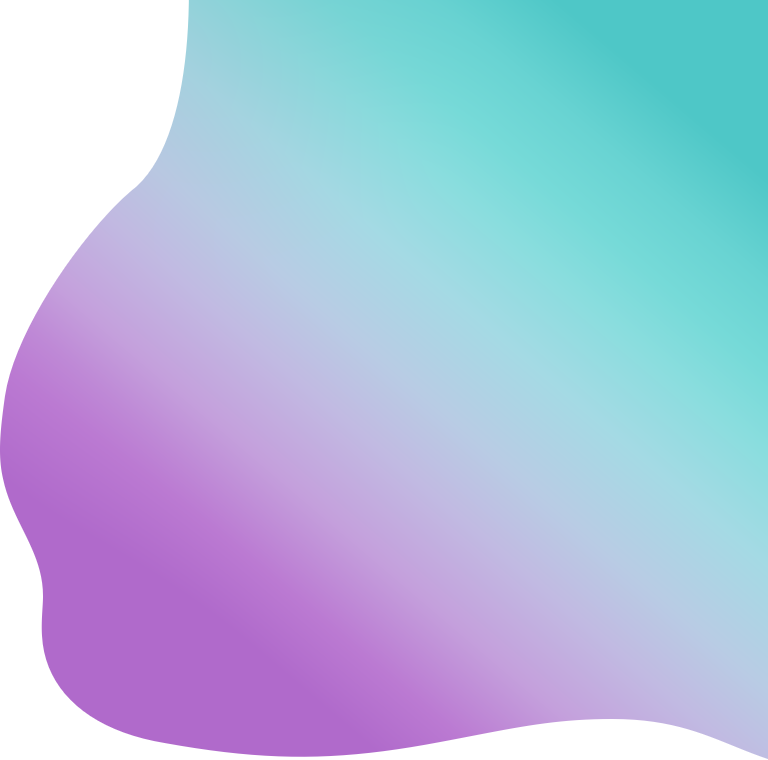
A WebGL 2 fragment shader for this background:

```glsl
#version 300 es
precision highp float;

uniform vec2 u_resolution;
out vec4 fragColor;

#define CURVE_STEPS 20
#define STOP_COUNT 10
#define GRADIENT_SLOPE 0.85
#define GRADIENT_START 0.988
#define PAPER vec3(1.0)
#define HAZE vec3(0.0, 0.04, 0.025)
#define HAZE_CENTER vec2(0.27, 0.98)
#define HAZE_RADIUS 0.4

// Gradient from teal at the upper right to violet at the lower left
const float stopAt[STOP_COUNT] = float[](
    -0.618, -0.482, -0.365, -0.260, -0.117, 0.043, 0.163, 0.306, 0.449, 0.560);
const vec3 stopColor[STOP_COUNT] = vec3[](
    vec3(0.306, 0.780, 0.780), vec3(0.408, 0.828, 0.824),
    vec3(0.463, 0.855, 0.847), vec3(0.541, 0.867, 0.871),
    vec3(0.643, 0.855, 0.894), vec3(0.722, 0.800, 0.894),
    vec3(0.757, 0.729, 0.886), vec3(0.769, 0.627, 0.863),
    vec3(0.733, 0.478, 0.824), vec3(0.690, 0.416, 0.796));

// State of the outline while it is traced
vec2 point;
vec2 pen;
float edgeDistance = 1e3;
float side = 1.0;

float segmentDistance(vec2 p, vec2 a, vec2 b) {
    vec2 ab = b - a;
    float t = clamp(dot(p - a, ab) / dot(ab, ab), 0.0, 1.0);
    return length(p - a - t * ab);
}

vec2 bezier(vec2 a, vec2 b, vec2 c, vec2 d, float t) {
    float s = 1.0 - t;
    return s * s * s * a + 3.0 * s * t * (s * b + t * c) + t * t * t * d;
}

// Extends the outline; each crossing to the left of the point flips its side
void curveTo(vec2 c1, vec2 c2, vec2 end) {
    vec2 a = pen;
    for (int i = 1; i <= CURVE_STEPS; i++) {
        vec2 b = bezier(pen, c1, c2, end, float(i) / float(CURVE_STEPS));
        edgeDistance = min(edgeDistance, segmentDistance(point, a, b));
        if ((a.y > point.y) != (b.y > point.y)) {
            float crossing = mix(a.x, b.x, (point.y - a.y) / (b.y - a.y));
            if (crossing < point.x) side = -side;
        }
        a = b;
    }
    pen = end;
}

// Signed distance to the blob, negative inside
float blob(vec2 p) {
    point = p;
    pen = vec2(0.246, 1.001);
    // Left edge, downwards
    curveTo(vec2(0.246, 0.897), vec2(0.228, 0.793), vec2(0.178, 0.747));
    curveTo(vec2(0.117, 0.699), vec2(0.020, 0.565), vec2(0.0065, 0.474));
    curveTo(vec2(0.000, 0.428), vec2(-0.003, 0.396), vec2(0.004, 0.366));
    curveTo(vec2(0.016, 0.309), vec2(0.056, 0.272), vec2(0.056, 0.2135));
    curveTo(vec2(0.056, 0.2005), vec2(0.0534, 0.181), vec2(0.0547, 0.1615));
    // Lower edge, rightwards
    curveTo(vec2(0.0586, 0.090), vec2(0.117, 0.038), vec2(0.215, 0.022));
    curveTo(vec2(0.3516, -0.0026), vec2(0.4427, -0.0013), vec2(0.573, 0.0234));
    curveTo(vec2(0.664, 0.0404), vec2(0.716, 0.0534), vec2(0.797, 0.0534));
    curveTo(vec2(0.898, 0.0534), vec2(0.940, 0.0195), vec2(1.010, -0.002));
    return edgeDistance * side;
}

vec3 gradient(vec2 p) {
    float u = GRADIENT_START - p.y - GRADIENT_SLOPE * p.x;
    // The violet deepens more slowly near the left edge
    u -= 0.25 * max(u - 0.39, 0.0) * (1.0 - smoothstep(0.0, 0.33, p.x));

    vec3 color = stopColor[0];
    for (int i = 1; i < STOP_COUNT; i++) {
        float t = (u - stopAt[i - 1]) / (stopAt[i] - stopAt[i - 1]);
        color = mix(color, stopColor[i], clamp(t, 0.0, 1.0));
    }
    // Soft grey haze at the upper left
    float haze = 1.0 - smoothstep(0.0, HAZE_RADIUS, distance(p, HAZE_CENTER));
    return color - HAZE * haze;
}

void main() {
    vec2 p = gl_FragCoord.xy / u_resolution.x;
    float pixel = 1.0 / u_resolution.x;
    float coverage = clamp(0.5 - blob(p) / pixel, 0.0, 1.0);
    fragColor = vec4(mix(PAPER, gradient(p), coverage), 1.0);
}
```
